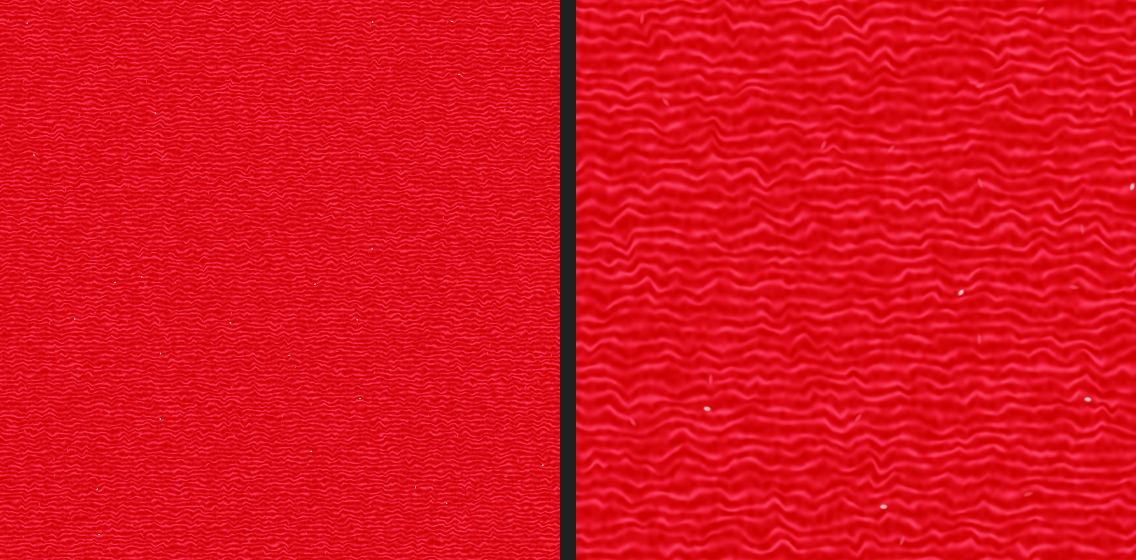
Left, the full canvas; right, a detail of the centre.
Give the GLSL for this texture, as a Shadertoy shader.

```glsl
const float ROWS = 122.0;
const vec2 WAVE_FREQ = vec2(92.0, 46.0);
const vec2 KINK_FREQ = vec2(165.0, 90.0);
const vec2 GRAIN_FREQ = vec2(320.0, 280.0);
const float WAVE_HEIGHT = 0.95;
const float KINK_HEIGHT = 0.50;
const float ROW_WANDER = 0.42;
const float BASE = 0.18;
const float BODY = 0.46;
const float LINE = 0.50;
const float LINE_WIDTH = 0.36;
const float GRAIN_AMOUNT = 0.36;
const vec3 DEEP_RED = vec3(0.80, 0.0, 0.005);
const vec3 MID_RED = vec3(0.89, 0.06, 0.13);
const vec3 BRIGHT_RED = vec3(0.955, 0.16, 0.285);
const vec3 PINK = vec3(0.98, 0.36, 0.48);
const vec3 PALE = vec3(1.0, 0.86, 0.88);

float hash(vec2 p) {
    vec3 q = fract(vec3(p.xyx) * 0.1031);
    q += dot(q, q.yzx + 33.33);
    return fract((q.x + q.y) * q.z);
}

// Value noise, half smoothed so that waves keep angular bends
float noise(vec2 p) {
    vec2 cell = floor(p);
    vec2 f = fract(p);
    f = mix(f, f * f * (3.0 - 2.0 * f), 0.6);
    float low = mix(hash(cell), hash(cell + vec2(1.0, 0.0)), f.x);
    float high = mix(hash(cell + vec2(0.0, 1.0)), hash(cell + 1.0), f.x);
    return mix(low, high, f.y);
}

// Sparse short fibres, one candidate per grid cell
float flecks(vec2 uv, float cells, float chance, vec2 size) {
    vec2 id = floor(uv * cells);
    vec2 center = 0.2 + 0.6 * vec2(hash(id + 17.0), hash(id + 43.0));
    vec2 d = (fract(uv * cells) - center) / cells;
    float angle = 3.14159 * hash(id + 71.0);
    float c = cos(angle), s = sin(angle);
    d = vec2(c * d.x + s * d.y, c * d.y - s * d.x) / size;
    return step(hash(id + 5.0), chance) * (1.0 - smoothstep(0.4, 1.3, length(d)));
}

// Brightness of the crinkled rows, spread over about 0 to 1
float crepe(vec2 uv) {
    vec2 bent = uv + vec2(0.012 * noise(uv * 38.0 + 11.0), 0.0);
    float wave = noise(bent * WAVE_FREQ) - 0.5;
    float kink = noise(bent * KINK_FREQ + 31.0) - 0.5;
    float row = uv.y * ROWS + WAVE_HEIGHT * wave + KINK_HEIGHT * kink;
    float id = floor(row);

    // Each row wanders on its own while its edges stay joined
    float across = fract(row) - 0.5;
    float wander = ROW_WANDER * (noise(vec2(uv.x * 96.0, id * 7.0)) - 0.5);
    across -= wander * (1.0 - 4.0 * across * across);

    // Soft fold with a thin broken thread along its top
    float body = 0.5 + 0.5 * cos(6.28318 * across);
    float thread = 1.0 - smoothstep(0.0, LINE_WIDTH, abs(across));
    float strength = noise(vec2(uv.x * 135.0 + 9.0, id * 5.0 + 200.0));
    strength = smoothstep(0.1, 0.9, strength);

    float grain = noise(uv * GRAIN_FREQ + 63.0) - 0.5;
    return BASE + BODY * body + LINE * thread * strength + GRAIN_AMOUNT * grain;
}

void mainImage(out vec4 fragColor, in vec2 fragCoord) {
    vec2 uv = fragCoord / iResolution.y;
    float tone = crepe(uv);

    // Red ramp from furrow to crest
    vec3 color = mix(DEEP_RED, MID_RED, clamp((tone - 0.10) / 0.44, 0.0, 1.0));
    color = mix(color, BRIGHT_RED, clamp((tone - 0.54) / 0.42, 0.0, 1.0));
    color = mix(color, PINK, 0.4 * smoothstep(0.95, 1.25, tone));

    // Stray fibres and pale lint
    color = mix(color, PINK, 0.6 * flecks(uv, 37.0, 0.12, vec2(0.0030, 0.0013)));
    color = mix(color, PALE, 0.85 * flecks(uv + 3.0, 13.0, 0.13, vec2(0.0022, 0.0014)));
    fragColor = vec4(color, 1.0);
}
```
